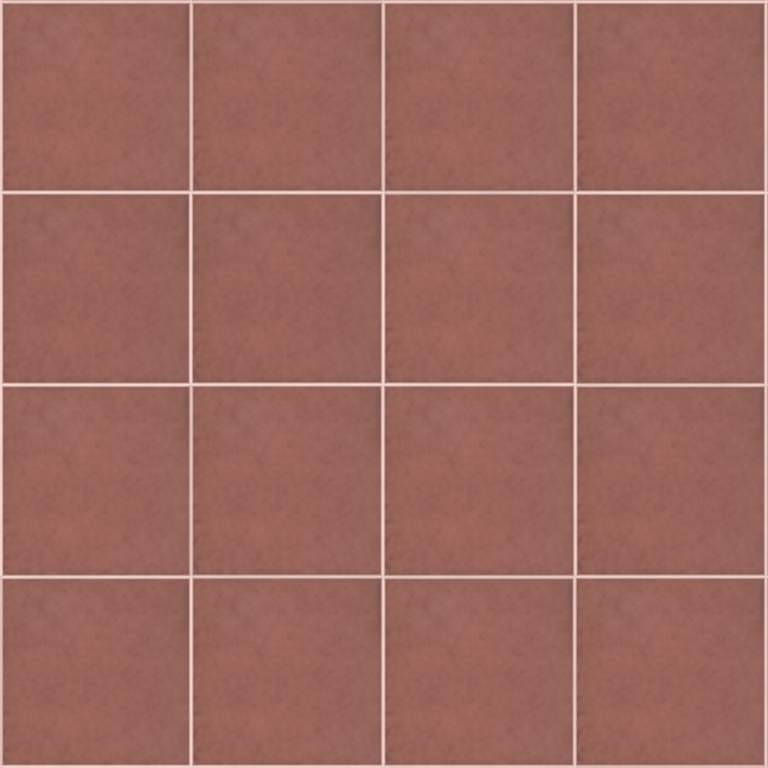
Write a Shadertoy shader that draws this texture.

```glsl
// Four by four square terracotta tiles divided by thin pale pink grout.
// Every tile shares one clay face, clouded with layered gradient noise;
// rims are worn, and each grout segment has its own tone and slight offset.

const float TILES = 4.0;            // repeats across and down
const float GROUT_CORE = 0.001;     // distance where the grout starts to fade
const float GROUT_EDGE = 0.0170;    // distance where the grout has faded out
const float GROUT_JITTER = 0.0018;  // offset of inner segments, in tile units
const vec2 GROUT_SHIFT = vec2(-0.0050, -0.0042); // mean offset of inner lines
const vec2 LOW_INSET = vec2(0.005, 0.006);   // left and bottom border lines
const vec2 HIGH_INSET = vec2(0.010, 0.009);  // right and top border lines
const float RIM_WIDTH = 0.012;      // falloff of the dark line beside the grout
const float MOTTLE = 0.065;         // strength of the broad clouds
const float BLOTCH = 0.075;         // strength of the medium blotches
const float GRAIN = 0.075;          // strength of the fine variation
const float TILE_VARIATION = 0.010; // brightness change between tiles
const vec3 CLAY = vec3(0.606, 0.396, 0.354);
const vec3 COOL_CLAY = vec3(0.572, 0.390, 0.370);
const vec3 PALE_CLAY = vec3(0.606, 0.416, 0.378);
const vec3 RIM = vec3(0.440, 0.330, 0.305);
const vec3 GROUT_DULL = vec3(0.89, 0.75, 0.73);
const vec3 GROUT_LIGHT = vec3(0.98, 0.84, 0.82);

float hash(vec2 p) {
    vec3 q = fract(vec3(p.xyx) * 0.1031);
    q += dot(q, q.yzx + 33.33);
    return fract((q.x + q.y) * q.z);
}

vec2 gradient(vec2 cell) {
    float angle = 6.28318 * hash(cell);
    return vec2(cos(angle), sin(angle));
}

float gradientNoise(vec2 p) {
    vec2 i = floor(p), f = p - i;
    vec2 u = f * f * f * (f * (f * 6.0 - 15.0) + 10.0);
    vec2 e = vec2(1.0, 0.0);
    float low = mix(dot(gradient(i), f),
                    dot(gradient(i + e), f - e), u.x);
    float high = mix(dot(gradient(i + e.yx), f - e.yx),
                     dot(gradient(i + 1.0), f - 1.0), u.x);
    return mix(low, high, u.y);
}

float fbm(vec2 p) {
    float sum = 0.0, weight = 0.6;
    for (int octave = 0; octave < 3; octave++) {
        sum += weight * gradientNoise(p);
        p = mat2(1.6, 1.2, -1.2, 1.6) * p + 7.3;
        weight *= 0.55;
    }
    return sum;
}

// Soft round patch, 1 at its centre
float patchMask(vec2 p, vec2 centre, vec2 size) {
    vec2 d = (p - centre) / size;
    return exp(-dot(d, d));
}

// The clay face common to all tiles; t runs from 0 to 1 across a tile
vec3 clayFace(vec2 t) {
    float clouds = fbm(t * 3.7 + 11.0);
    float blotches = fbm(t * 10.0 + 23.0);
    float grain = fbm(t * 30.0 + 31.0);

    // Cool band on the right, greyer upper left, warm bright middle
    float cool = smoothstep(0.62, 0.95, t.x + 0.5 * clouds + 0.3 * blotches);
    vec3 color = mix(CLAY, COOL_CLAY, 0.5 * cool);
    float faded = patchMask(t, vec2(0.26, 0.82), vec2(0.20, 0.15));
    color = mix(color, PALE_CLAY, faded * clamp(0.6 + 2.0 * blotches, 0.0, 1.0));
    color *= 0.985 + 0.025 * patchMask(t, vec2(0.47, 0.45), vec2(0.38, 0.48));
    color *= 1.0 + MOTTLE * clouds + BLOTCH * blotches + GRAIN * grain;

    // Faint pits and one soft stain
    float pits = smoothstep(0.25, 0.6, gradientNoise(t * vec2(19.0, 23.0) + 4.0));
    color *= 1.0 - 0.05 * pits;
    float stain = patchMask(t, vec2(0.67, 0.61), vec2(0.035, 0.025));
    color *= 1.0 - 0.08 * stain * (0.7 + 2.0 * grain);

    // Scuffs along the left and lower edges, shade in the upper right corner
    float scuffZone = max(exp(-t.x * 20.0) * (1.0 - 0.7 * t.y), 0.5 * exp(-t.y * 24.0));
    float scuffs = smoothstep(-0.1, 0.4, gradientNoise(t * 26.0 + 52.0));
    color *= 1.0 - 0.18 * scuffZone * scuffs;
    color *= 1.0 - 0.15 * patchMask(t, vec2(1.0, 0.88), vec2(0.04, 0.16));
    return color;
}

// Offset of a segment of grout line k; border lines are inset instead
float groutOffset(float k, float shift, float lowInset, float highInset, vec2 segment) {
    if (k < 0.5) return lowInset;
    if (k > TILES - 0.5) return -highInset;
    return shift + GROUT_JITTER * (2.0 * hash(segment + 9.0) - 1.0);
}

void mainImage(out vec4 fragColor, in vec2 fragCoord) {
    vec2 p = TILES * fragCoord / iResolution.xy;
    float pixel = TILES / min(iResolution.x, iResolution.y);
    vec2 tile = floor(p);

    // Distance to the nearest upright and level grout segments
    vec2 line = floor(p + 0.5);
    vec2 upright = vec2(line.x, tile.y);
    vec2 level = vec2(tile.x, line.y) + 40.0;
    vec2 offset = vec2(
        groutOffset(line.x, GROUT_SHIFT.x, LOW_INSET.x, HIGH_INSET.x, upright),
        groutOffset(line.y, GROUT_SHIFT.y, LOW_INSET.y, HIGH_INSET.y, level));
    vec2 edge = abs(p - line - offset);
    float d = min(edge.x, edge.y);

    // Clay, then its dark uneven rim
    vec3 color = clayFace(p - tile);
    color *= 1.0 + TILE_VARIATION * (2.0 * hash(tile + 3.0) - 1.0);
    float rim = exp(-max(d - 0.5 * GROUT_EDGE, 0.0) / RIM_WIDTH);
    color = mix(color, RIM, rim * (0.45 + 0.4 * gradientNoise(p * 9.0)));

    // Grout with its own tone on each segment between crossings
    float tone = hash(edge.x < edge.y ? upright : level) + 0.3 * gradientNoise(p * 6.0);
    vec3 grout = mix(GROUT_DULL, GROUT_LIGHT, clamp(tone, 0.0, 1.0));
    float cover = 1.0 - smoothstep(GROUT_CORE, max(GROUT_EDGE, 1.5 * pixel), d);
    fragColor = vec4(mix(color, grout, cover), 1.0);
}
```
